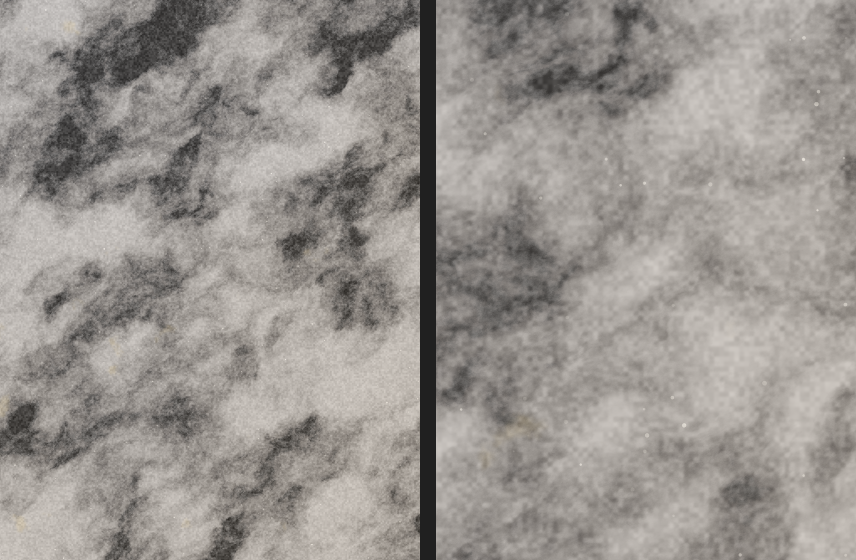
Left: the whole. Right: its middle third, enlarged.
A WebGL 1 fragment shader for this texture:

```glsl
precision highp float;

uniform vec2 u_resolution;

const vec3 CHARCOAL = vec3(0.27, 0.26, 0.25);
const vec3 SLATE = vec3(0.40, 0.39, 0.38);
const vec3 ASH = vec3(0.51, 0.49, 0.475);
const vec3 STONE = vec3(0.59, 0.57, 0.55);
const vec3 PEARL = vec3(0.67, 0.65, 0.63);
const vec3 IVORY = vec3(0.75, 0.73, 0.71);

float hash(vec2 p) {
  vec3 q = fract(p.xyx * 0.1031);
  q += dot(q, q.yzx + 33.33);
  return fract((q.x + q.y) * q.z);
}

float valueNoise(vec2 p) {
  vec2 cell = floor(p);
  vec2 f = fract(p);
  f = f * f * f * (f * (f * 6.0 - 15.0) + 10.0);
  float low = mix(hash(cell), hash(cell + vec2(1.0, 0.0)), f.x);
  float high = mix(hash(cell + vec2(0.0, 1.0)), hash(cell + 1.0), f.x);
  return mix(low, high, f.y);
}

mat2 rotation(float angle) {
  float c = cos(angle);
  float s = sin(angle);
  return mat2(c, -s, s, c);
}

float fbm(vec2 p, float gain) {
  mat2 turn = rotation(0.65) * 2.03;
  float sum = 0.0;
  float total = 0.0;
  float weight = 1.0;
  for (int i = 0; i < 6; i++) {
    sum += weight * valueNoise(p);
    total += weight;
    weight *= gain;
    p = turn * p + 17.3;
  }
  return sum / total;
}

// Linear ramp between two levels
float ramp(float a, float b, float x) {
  return clamp((x - a) / (b - a), 0.0, 1.0);
}

vec3 marbleColor(float level) {
  vec3 color = mix(CHARCOAL, SLATE, ramp(-2.55, -1.80, level));
  color = mix(color, ASH, ramp(-1.80, -1.15, level));
  color = mix(color, STONE, ramp(-1.15, -0.48, level));
  color = mix(color, PEARL, ramp(-0.48, 0.24, level));
  color = mix(color, IVORY, ramp(0.24, 1.25, level));
  return color + 0.02 * ramp(1.25, 2.8, level);
}

// Mineral clouding, stretched along the rising diagonal
float marbleLevel(vec2 p) {
  vec2 warp = vec2(fbm(p * 9.0 + 41.0, 0.55), fbm(p * 9.0 + 73.0, 0.55)) - 0.5;
  vec2 grainAxis = rotation(0.68) * (p + 0.08 * warp);
  float clouds = fbm(grainAxis * vec2(5.6, 9.5) + 20.0, 0.6);
  float broad = valueNoise(grainAxis * vec2(2.0, 4.2) + 8.0);
  float level = (0.72 * clouds + 0.28 * broad - 0.5) / 0.085;

  // Dark knots gathered inside the grey bands
  float knots = smoothstep(0.56, 0.76, fbm(grainAxis * vec2(8.0, 13.0) + 57.0, 0.5));
  float band = 1.0 - smoothstep(-0.8, 0.8, level);
  return level - 0.12 - 1.3 * knots * (0.3 + 0.7 * band);
}

// Sparse bright crystals, one at most per cell
float crystals(vec2 p, float pixel) {
  vec2 cell = floor(p);
  vec2 center = 0.35 + 0.3 * vec2(hash(cell + 11.0), hash(cell + 29.0));
  float radius = mix(0.06, 0.18, hash(cell + 47.0));
  float disc = 1.0 - smoothstep(radius - pixel, radius + pixel, length(fract(p) - center));
  return disc * step(0.975, hash(cell + 83.0)) * mix(0.3, 1.0, hash(cell + 61.0));
}

void main() {
  vec2 p = gl_FragCoord.xy / u_resolution.x;
  float level = marbleLevel(p);

  // Mottling inside the dark minerals
  float darkness = 1.0 - ramp(-1.6, 0.8, level);
  float mottle = fbm(rotation(0.4) * p * vec2(42.0, 55.0) + 210.0, 0.75) - 0.5;
  vec3 color = marbleColor(level + mottle * mix(1.0, 2.6, darkness));

  // Cool to warm drift with a trace of ochre
  float warmth = 0.5 * (p.x - p.y) + 0.1 + 0.4 * (valueNoise(p * 3.0 + 5.0) - 0.5);
  color += clamp(warmth, -0.5, 0.5) * vec3(0.014, 0.002, -0.018);
  float stain = smoothstep(0.77, 0.88, fbm(p * 11.0 + 130.0, 0.5));
  color += stain * vec3(0.03, 0.01, -0.04);

  // Crystalline grain, stronger in the dark minerals
  float fine = valueNoise(p * 250.0) - 0.5;
  float coarse = valueNoise(rotation(0.5) * p * 120.0 + 300.0) - 0.5;
  color += (0.11 * fine + 0.06 * coarse) * mix(0.75, 1.3, darkness);

  float density = 95.0;
  float sparkle = crystals(p * density, 0.6 * density / u_resolution.x);
  color += sparkle * vec3(0.19, 0.19, 0.18);

  gl_FragColor = vec4(clamp(color, 0.0, 1.0), 1.0);
}
```
